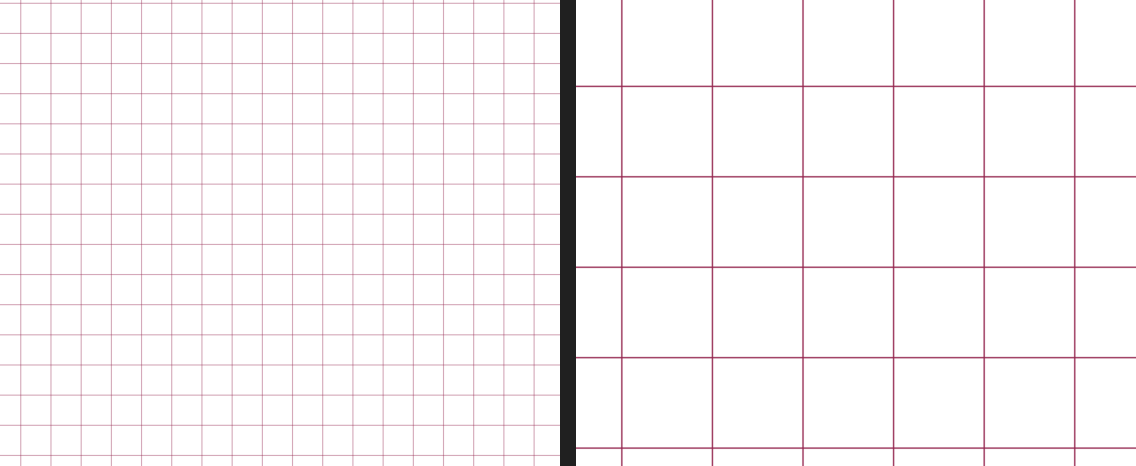
Left: the whole. Right: its middle third, enlarged.
This pattern is drawn by a Shadertoy shader. Its source:

```glsl
// Draws a plain sheet of square grid paper ruled with hairline plum lines.

const vec2  CELLS      = vec2(18.546, 15.459);  // repeats across and down
const vec2  FIRST_LINE = vec2(0.0371, 0.0227);  // lowest left crossing, canvas fraction
const float LINE_WIDTH = 0.0008;                // fraction of canvas width
const vec3  PAPER      = vec3(1.0);
const vec3  INK        = vec3(0.58, 0.15, 0.31);

// Running integral of a unit tent filter, from 0 at -1 to 1 at +1.
vec2 tentIntegral(vec2 x) {
    x = clamp(x, -1.0, 1.0);
    return 0.5 + x - 0.5 * x * abs(x);
}

// Signed offset, in pixels, to the nearest ruled line on each axis.
vec2 lineOffset(vec2 uv) {
    vec2 cell = (uv - FIRST_LINE) * CELLS;
    return (fract(cell + 0.5) - 0.5) / CELLS * iResolution.xy;
}

void mainImage(out vec4 fragColor, in vec2 fragCoord) {
    vec2 uv = fragCoord / iResolution.xy;

    // Filtered coverage keeps hairlines even at every canvas size.
    vec2 offset = lineOffset(uv);
    float halfWidth = 0.5 * LINE_WIDTH * iResolution.x;
    vec2 coverage = tentIntegral(offset + halfWidth) - tentIntegral(offset - halfWidth);

    // Union of the vertical and horizontal rulings.
    float ink = 1.0 - (1.0 - coverage.x) * (1.0 - coverage.y);
    fragColor = vec4(mix(PAPER, INK, ink), 1.0);
}
```
